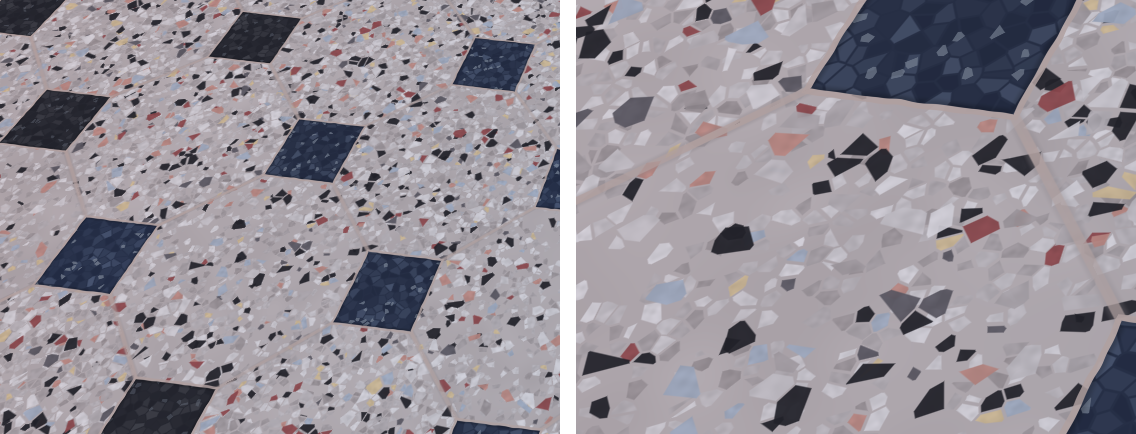
Left: the whole. Right: its middle third, enlarged.
This texture is drawn by a WebGL 2 fragment shader. Its source:

```glsl
#version 300 es
precision highp float;
// Terrazzo floor in perspective: pale octagons with dark square insets, strewn with stone chips.

uniform vec2 u_resolution;
out vec4 outColor;

const vec3 CEMENT = vec3(0.675, 0.645, 0.665);
const vec3 GROUT = vec3(0.69, 0.625, 0.62);
const vec3 SHADE = vec3(0.57, 0.54, 0.56);
const vec3 WHITE = vec3(0.80, 0.79, 0.82);
const vec3 BLACK = vec3(0.13, 0.13, 0.16);
const vec3 NAVY = vec3(0.15, 0.19, 0.29);

float hash(vec2 p) {
    return fract(sin(dot(p, vec2(127.1, 311.7))) * 43758.5453);
}

vec2 hash2(vec2 p) {
    return vec2(hash(p), hash(p + 57.3));
}

float noise(vec2 p) {
    vec2 i = floor(p), f = fract(p);
    f = f * f * (3.0 - 2.0 * f);
    return mix(mix(hash(i), hash(i + vec2(1, 0)), f.x),
               mix(hash(i + vec2(0, 1)), hash(i + vec2(1, 1)), f.x), f.y);
}

// Screen to floor grid: inverts the perspective so that insets lie on integers
vec2 floorGrid(vec2 p) {
    const vec2 tilt = vec2(-0.012, -0.109);
    vec2 across = vec2(0.5956, 0.0671) - tilt.x * p;
    vec2 down = vec2(0.0721, 0.2508) - tilt.y * p;
    vec2 q = p - vec2(0.7265, 0.3456);
    float det = across.x * down.y - across.y * down.x;
    vec2 uv = vec2(q.x * down.y - q.y * down.x, across.x * q.y - across.y * q.x) / det;
    return vec2(uv.x, uv.x + uv.y);
}

// Angular Voronoi fragments: x = distance to edge, yz = random values of the fragment
vec3 shards(vec2 p) {
    vec2 cell = floor(p), f = p - cell, nearest = vec2(0), id = cell;
    float best = 9.0, edge = 9.0;
    for (int k = 0; k < 9; k++) {
        vec2 o = vec2(k % 3 - 1, k / 3 - 1);
        vec2 r = o + hash2(cell + o) - f;
        if (dot(r, r) < best) {
            best = dot(r, r);
            nearest = r;
            id = cell + o;
        }
    }
    for (int k = 0; k < 25; k++) {
        vec2 o = vec2(k % 5 - 2, k / 5 - 2);
        vec2 r = o + hash2(cell + o) - f, d = r - nearest;
        if (dot(d, d) > 0.0001) edge = min(edge, dot(0.5 * (r + nearest), normalize(d)));
    }
    return vec3(edge, hash2(id + 19.7));
}

vec3 boldChip(float k) {
    if (k < 0.30) return BLACK;
    if (k < 0.40) return vec3(0.34, 0.33, 0.37);
    if (k < 0.49) return vec3(0.53, 0.27, 0.29);
    if (k < 0.60) return vec3(0.70, 0.51, 0.49);
    if (k < 0.69) return vec3(0.77, 0.69, 0.56);
    if (k < 0.82) return vec3(0.60, 0.64, 0.72);
    return WHITE;
}

// One layer of chips; boldness is the share with strong colours
vec3 addChips(vec3 base, vec2 p, float density, float boldness, float aa) {
    vec3 c = shards(p);
    float k = c.z;
    vec3 pale = mix(SHADE, WHITE, (k - boldness) / (1.0 - boldness));
    vec3 stone = k < boldness ? boldChip(k / boldness) : pale;
    float gap = 0.03 + 0.13 * fract(c.y * 37.0);
    float mask = smoothstep(-aa, aa, c.x - gap) * step(c.y, density);
    return mix(base, stone * (0.95 + 0.1 * noise(p * 3.0)), mask * 0.93);
}

// Dark inset: crushed stone, blue or black by tile, with a few bright specks
vec3 insetColour(vec2 st, vec2 id, float aa) {
    float blue = step(0.0, id.y) * clamp(1.0 + id.x * id.y, 0.0, 1.0);
    blue *= 0.75 + 0.25 * hash(id);
    vec3 c = shards(st * 27.0 + 4.0);
    vec3 col = mix(vec3(0.145, 0.15, 0.185), NAVY, blue);
    float grain = smoothstep(-aa, aa, c.x - 0.06);
    col += (c.y * c.y * 0.16 - 0.02) * grain * mix(vec3(0.7), vec3(0.9, 1.0, 1.1), blue);
    vec3 s = shards(st * 46.0);
    float speck = step(0.92, s.y) * smoothstep(-aa, aa, s.x - 0.12);
    return mix(col, vec3(0.50, 0.54, 0.60), speck * (0.3 + 0.4 * blue));
}

void main() {
    vec2 p = gl_FragCoord.xy / u_resolution.y;
    vec2 st = floorGrid(vec2(p.x, 1.0 - p.y));
    float aa = 0.5 * length(fwidth(st));
    vec2 tile = floor(st), inset = floor(st + 0.5), f = abs(st - inset);

    // Octagon ground: alternate bands of tiles carry fewer chips
    float sparse = 1.0 - step(0.5, abs(tile.y - tile.x - 1.0));
    float density = mix(0.9, 0.55, sparse) + 0.1 * hash(tile);
    vec3 col = CEMENT + 0.04 * (noise(st * 9.0) - 0.5) + 0.02 * (hash(tile + 3.0) - 0.5);
    col = addChips(col, st * 36.0, density * 0.75, 0.16, aa * 36.0);
    col = addChips(col, st * 21.0 + 8.0, density * 0.42, 0.52, aa * 21.0);

    // Worn joints between octagons
    float joint = min(f.x, f.y);
    float wear = 0.45 + 0.5 * noise(st * 14.0);
    col = mix(col, SHADE * 0.92, 0.35 * wear * smoothstep(0.018, 0.008, joint));
    col = mix(col, GROUT, wear * smoothstep(0.008 + aa, 0.008 - aa, joint));

    // Square insets with a thin pale rim
    float d = f.x + f.y - 0.252 + 0.006 * (noise(st * 35.0) - 0.5);
    col = mix(col, GROUT, 0.85 * smoothstep(0.016 + aa, 0.016 - aa, d));
    vec3 dark = insetColour(st, inset, aa * 27.0);
    dark *= mix(0.8, 1.0, smoothstep(0.0, -0.02, d));
    col = mix(col, dark, smoothstep(aa, -aa, d));

    // Cooler light towards the lower right
    col *= mix(vec3(1.01, 0.99, 0.99), vec3(0.99, 1.01, 1.02), clamp(0.6 * p.x + 0.3 * (1.0 - p.y), 0.0, 1.0));
    outColor = vec4(col, 1.0);
}
```
